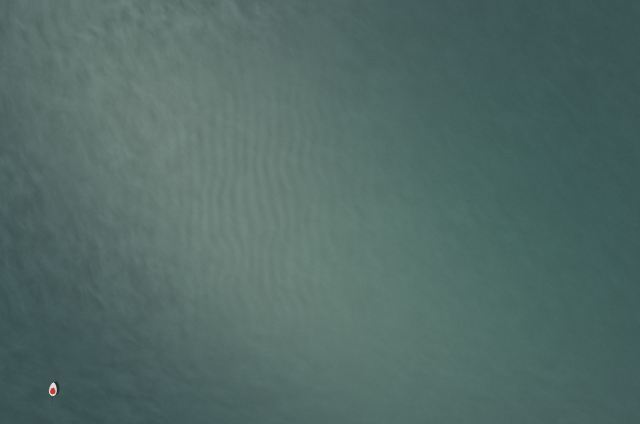
A Shadertoy shader for this texture:

```glsl
#define DEEP vec3(0.232, 0.325, 0.328)
#define PALE vec3(0.425, 0.497, 0.472)
#define GREEN_TINT vec3(-0.012, 0.026, 0.010)
#define RIPPLE_FREQ 36.0
#define CALM 0.035
#define ROUGH 0.115
#define GRAIN 0.012
#define BOAT_POS vec2(0.125, 0.082)

float hash(vec2 p) {
    vec3 q = fract(vec3(p.xyx) * 0.1031);
    q += dot(q, q.yzx + 33.33);
    return fract((q.x + q.y) * q.z);
}

float noise(vec2 p) {
    vec2 cell = floor(p), f = fract(p);
    f = f * f * (3.0 - 2.0 * f);
    vec2 e = vec2(0.0, 1.0);
    return mix(mix(hash(cell), hash(cell + e.yx), f.x),
               mix(hash(cell + e.xy), hash(cell + e.yy), f.x), f.y);
}

vec2 rotate(vec2 p, float angle) {
    float c = cos(angle), s = sin(angle);
    return vec2(c * p.x + s * p.y, c * p.y - s * p.x);
}

// Choppy water: short crests across the given direction, about -1 to 1
float chop(vec2 p, float angle) {
    vec2 q = rotate(p, angle) + 7.0;
    q += 0.02 * (noise(q * 16.0) - 0.5);
    float sum = 0.0, weight = 0.55;
    vec2 freq = RIPPLE_FREQ * vec2(1.5, 0.7);
    for (int i = 0; i < 3; i++) {
        sum += weight * (2.0 * noise(q * freq + 19.0 * float(i)) - 1.0);
        freq *= vec2(1.9, 2.1);
        weight *= 0.62;
    }
    return sum;
}

// Regular swell with wavering, broken crests
float swell(vec2 p, float angle) {
    vec2 q = rotate(p, angle) + 3.0;
    float phase = 6.2832 * RIPPLE_FREQ * q.x + 7.0 * noise(q * vec2(9.0, 14.0));
    return sin(phase) * (0.3 + 0.7 * noise(q * vec2(20.0, 26.0)));
}

float spot(vec2 p, vec2 centre, vec2 size) {
    vec2 d = (p - centre) / size;
    return exp(-dot(d, d));
}

// Diagonal sheen, wider on its right side
float sheen(vec2 p) {
    float axis = 0.28 + 0.62 * pow(max(1.0 - p.y, 0.0), 1.3);
    float d = p.x - axis;
    float width = mix(0.44, 0.60, smoothstep(-0.15, 0.15, d));
    float fade = smoothstep(-0.5, 0.5, p.y) * (1.0 - 0.22 * smoothstep(0.7, 1.05, p.y));
    return exp(-d * d / (width * width)) * fade;
}

float waterRelief(vec2 p) {
    float left = 1.0 - smoothstep(0.25, 0.65, p.x - 0.25 * (1.0 - p.y));
    float low = 1.0 - smoothstep(0.10, 0.38, p.y);
    float relief = mix(chop(p, 0.75), chop(p, 0.50), left);
    relief = mix(relief, chop(p, 1.20), low * 0.8);
    float bands = spot(p, vec2(0.62, 0.55), vec2(0.24, 0.28));
    return mix(relief, 0.55 * relief + 0.6 * swell(p, 0.06), bands);
}

float roughness(vec2 p) {
    float left = 1.0 - smoothstep(0.1, 0.95, p.x);
    float crown = spot(p, vec2(0.44, 1.0), vec2(0.20, 0.22));
    float patches = 0.65 + 0.7 * noise(p * 6.0);
    return (mix(CALM, ROUGH, 0.75 * left) + 0.6 * ROUGH * crown) * patches;
}

// Small hull, pointed at the bow
float hullDistance(vec2 p, vec2 halfSize) {
    float t = clamp(p.y / halfSize.y, -1.0, 1.0);
    float beam = halfSize.x * sqrt(max(1.0 - t * t, 0.0)) * (1.0 - 0.25 * t);
    return max(abs(p.x) - beam, abs(p.y) - halfSize.y);
}

vec3 addBoat(vec3 colour, vec2 p, float pixel) {
    vec2 q = rotate(p - BOAT_POS, -0.08);
    float shadow = hullDistance(q - vec2(0.006, 0.003), vec2(0.009, 0.016));
    float hull = hullDistance(q, vec2(0.009, 0.016));
    float deck = hullDistance(q + vec2(0.0, 0.004), vec2(0.006, 0.008));
    float line = max(abs(q.x) - 0.001, abs(q.y + 0.023) - 0.008);
    colour = mix(colour, DEEP * 0.5, 0.8 * smoothstep(pixel, -pixel, shadow));
    colour = mix(colour, DEEP * 0.8, 0.6 * smoothstep(pixel, -pixel, line));
    colour = mix(colour, vec3(0.88, 0.86, 0.85), smoothstep(pixel, -pixel, hull));
    return mix(colour, vec3(0.80, 0.22, 0.20), smoothstep(pixel, -pixel, deck));
}

void mainImage(out vec4 fragColor, in vec2 fragCoord) {
    vec2 p = fragCoord / iResolution.y;

    // Broad water colour
    vec3 colour = mix(DEEP, PALE, sheen(p));
    colour += GREEN_TINT * spot(p, vec2(1.12, 0.38), vec2(0.55, 0.50));

    // Ripples and fine grain
    colour *= 1.0 + roughness(p) * waterRelief(p);
    colour += GRAIN * (noise(p * 300.0) - 0.5);

    colour = addBoat(colour, p, 0.7 / iResolution.y);
    fragColor = vec4(clamp(colour, 0.0, 1.0), 1.0);
}
```
